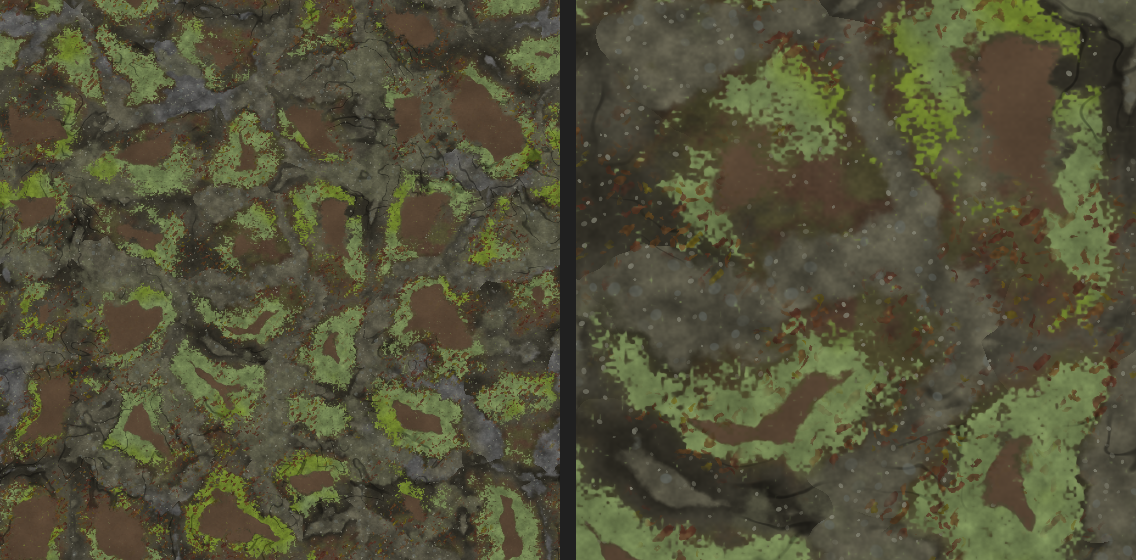
Left: the whole. Right: its middle third, enlarged.
A Shadertoy shader for this texture:

```glsl
float hash(vec2 p) {
    return fract(sin(dot(p, vec2(127.1, 311.7))) * 43758.5453);
}

vec2 hash2(vec2 p) {
    return vec2(hash(p), hash(p + 57.3));
}

// Value noise that wraps after n lattice cells
float noise(vec2 p, float n) {
    vec2 i = floor(p), f = fract(p);
    f = f * f * (3.0 - 2.0 * f);
    float low = mix(hash(mod(i, n)), hash(mod(i + vec2(1, 0), n)), f.x);
    float high = mix(hash(mod(i + vec2(0, 1), n)), hash(mod(i + 1.0, n)), f.x);
    return mix(low, high, f.y);
}

float fbm(vec2 uv, float n) {
    float sum = 0.0, gain = 0.516;
    for (int k = 0; k < 5; k++) {
        sum += gain * noise(uv * n, n);
        uv += 0.137;
        n *= 2.0;
        gain *= 0.5;
    }
    return sum;
}

// Voronoi cells: distance to border, random per cell, random per border
vec3 cells(vec2 p, float n) {
    vec2 i = floor(p), f = fract(p), nearest = vec2(0), home = vec2(0);
    float best = 9.0;
    for (int y = -1; y <= 1; y++)
    for (int x = -1; x <= 1; x++) {
        vec2 g = vec2(x, y), r = g + 0.14 + 0.72 * hash2(mod(i + g, n)) - f;
        if (dot(r, r) < best) { best = dot(r, r); nearest = r; home = g; }
    }
    float id = hash(mod(i + home, n) + 9.1), edge = 9.0, edgeId = 0.0;
    for (int y = -2; y <= 2; y++)
    for (int x = -2; x <= 2; x++) {
        vec2 g = home + vec2(x, y), r = g + 0.14 + 0.72 * hash2(mod(i + g, n)) - f;
        if (x == 0 && y == 0) continue;
        float e = dot(0.5 * (nearest + r), normalize(r - nearest));
        if (e < edge) { edge = e; edgeId = fract(id + hash(mod(i + g, n) + 9.1)); }
    }
    return vec3(edge, id, edgeId);
}

// Scattered turned ellipses: coverage and random per flake
vec2 flakes(vec2 uv, float n, float size, float stretch, float density) {
    vec2 p = uv * n, i = floor(p), f = fract(p), result = vec2(0);
    for (int y = -1; y <= 1; y++)
    for (int x = -1; x <= 1; x++) {
        vec2 g = vec2(x, y), id = mod(i + g, n);
        float turn = 6.283 * hash(id + 3.7), radius = size * (0.4 + 0.6 * hash(id + 8.2));
        vec2 q = mat2(cos(turn), sin(turn), -sin(turn), cos(turn)) * (f - g - hash2(id));
        float cover = 1.0 - smoothstep(0.65 * radius, radius, length(q * vec2(1, stretch)));
        cover *= step(hash(id + 21.4), density);
        if (cover > result.x) result = vec2(cover, hash(id + 33.9));
    }
    return result;
}

void mainImage(out vec4 fragColor, in vec2 fragCoord) {
    vec2 uv = fragCoord / iResolution.xy;
    vec2 warp = vec2(fbm(uv, 6.0), fbm(uv + 0.37, 6.0)) - 0.5;
    vec3 cell = cells((uv + 0.12 * warp) * 6.0, 6.0);
    float rough = fbm(uv + 0.61, 16.0) - 0.5, ragged = fbm(uv + 0.31, 60.0) - 0.5;
    float d = cell.x + 0.32 * rough + 0.16 * ragged;
    float grain = 0.6 * noise(uv * 460.0, 460.0) + 0.4 * noise(uv * 210.0, 210.0) - 0.5;

    // Dark soil and mottled brown litter
    vec3 color = mix(vec3(0.19, 0.18, 0.145), vec3(0.30, 0.29, 0.24), smoothstep(0.3, 0.7, fbm(uv + 0.8, 20.0)));
    float litter = smoothstep(0.05, 0.17, d) * smoothstep(0.36, 0.58, fbm(uv + 0.71, 9.0) + 0.3 * ragged);
    vec3 mulch = mix(vec3(0.33, 0.23, 0.17), vec3(0.33, 0.31, 0.18), smoothstep(0.35, 0.65, fbm(uv + 0.66, 60.0)));
    color = mix(color, mulch, 0.7 * litter);

    // Grey roots along some of the cell borders
    float width = 0.16 * smoothstep(0.15, 0.75, cell.z) - 0.03;
    float root = 1.0 - smoothstep(-0.025, 0.025, d - width);
    color *= 1.0 - 0.16 * (1.0 - smoothstep(0.0, 0.07, abs(d - width - 0.03)));
    vec3 bark = mix(vec3(0.34, 0.33, 0.27), vec3(0.345, 0.345, 0.345), smoothstep(0.48, 0.62, fbm(uv + 0.45, 5.0)));
    color = mix(color, bark * (0.55 + 0.9 * fbm(uv, 64.0)), 0.85 * root);

    // Pale stony crust
    float crust = smoothstep(0.54, 0.62, fbm(uv + 0.92, 10.0) + 0.25 * ragged);
    color = mix(color, vec3(0.36, 0.36, 0.28) * (0.65 + 0.7 * fbm(uv, 70.0)), 0.75 * crust);

    // Mud pits in the cell middles
    float pit = smoothstep(0.0, 0.06, cell.x + 0.14 * rough + 0.12 * ragged + 0.05 * grain - 0.25 - 0.13 * cell.y);
    color = mix(color, vec3(0.335, 0.265, 0.20) * (0.85 + 0.3 * fbm(uv, 26.0)), pit);

    // Speckled moss around the pits, thinning out to olive
    float clump = fbm(uv + 0.23, 11.0) + 0.25 * ragged;
    float mossy = smoothstep(0.08, 0.25, d) * smoothstep(0.34, 0.54, clump) * (1.0 - pit);
    color = mix(color, vec3(0.33, 0.33, 0.18), 0.65 * mossy);
    float moss = smoothstep(0.35, 0.75, mossy + 1.3 * grain);
    vec3 green = mix(vec3(0.44, 0.51, 0.32), vec3(0.43, 0.51, 0.17), smoothstep(0.49, 0.62, fbm(uv + 0.17, 7.0)));
    color = mix(color, green * (0.75 + 0.5 * fbm(uv, 90.0)), 0.92 * moss);

    // Thin dark twigs
    float twig = 1.0 - smoothstep(0.01, 0.07, abs(noise((uv + 0.2 * warp) * 44.0, 44.0) - 0.5));
    color *= 1.0 - 0.35 * twig * smoothstep(0.48, 0.6, fbm(uv + 0.53, 9.0)) * (1.0 - pit);

    // Red, orange and yellow leaves
    vec2 leaf = flakes(uv + 0.02 * (fbm(uv, 90.0) - 0.5), 120.0, 0.62, 1.5, 0.7);
    float leafy = smoothstep(0.03, 0.12, d) * smoothstep(0.42, 0.56, fbm(uv + 0.34, 15.0)) * (1.0 - 0.9 * pit);
    vec3 leafColor = mix(vec3(0.36, 0.18, 0.13), vec3(0.43, 0.28, 0.14), smoothstep(0.2, 0.7, leaf.y));
    leafColor = mix(leafColor, vec3(0.45, 0.39, 0.08), smoothstep(0.82, 0.9, leaf.y));
    color = mix(color, leafColor * (0.85 + 0.5 * grain), 0.7 * leaf.x * leafy);

    // Lichen spots on roots and small pale grit
    vec2 lichen = flakes(uv, 76.0, 0.4, 1.2, 0.5);
    color = mix(color, vec3(0.40, 0.43, 0.42), 0.5 * lichen.x * root * lichen.y);
    vec2 grit = flakes(uv + 0.29, 150.0, 0.36, 1.3, 0.2);
    color = mix(color, vec3(0.52, 0.52, 0.46), grit.x * (0.2 + 0.6 * grit.y) * (1.0 - moss) * (1.0 - pit));
    fragColor = vec4(color * (1.0 + 0.2 * grain * (1.0 - 0.6 * pit)), 1.0);
}
```
